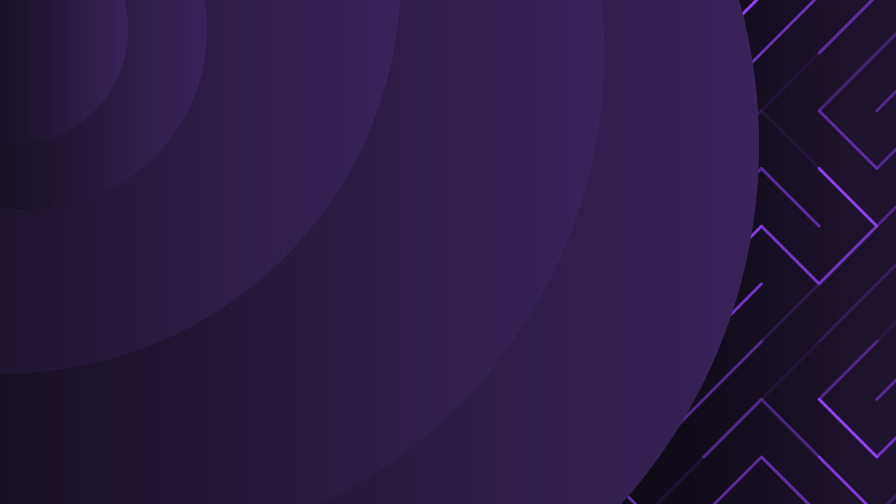
Reproduce this background procedurally as a WebGL 1 fragment shader.

```glsl
precision highp float;

uniform vec2 u_resolution;

#define DARK vec3(0.090, 0.060, 0.140)
#define LIGHT vec3(0.220, 0.140, 0.352)
#define BACK_LEFT vec3(0.062, 0.043, 0.095)
#define BACK_RIGHT vec3(0.125, 0.080, 0.190)
#define NEON vec3(0.570, 0.260, 1.000)
#define CELL 0.1145
#define GRID_ORIGIN vec2(1.2818, -0.0093)
#define LINE_HALF_WIDTH 0.0029
#define TAU 6.28319

float segmentDistance(vec2 p, vec2 a, vec2 b) {
  vec2 ab = b - a;
  return length(p - a - ab * clamp(dot(p - a, ab) / dot(ab, ab), 0.0, 1.0));
}

// 1.0 for cells whose diagonal falls to the right, 0.0 for rising ones
float fallsRight(vec2 cell) {
  float wave = cos(TAU * (cell.x - 2.4) / 4.0) + cos(TAU * (cell.y - 2.6) / 5.0);
  return step(0.5, wave);
}

// Layered waves vary the glow from one cell to the next
float cellStrength(vec2 cell) {
  float diagonal = 0.27 * cos(TAU * (cell.x + cell.y - 5.8) / 4.6);
  float column = 0.13 * cos(TAU * (cell.x - 1.0) / 2.0);
  float row = 0.18 * cos(TAU * cell.y / 3.6);
  return clamp(0.47 + diagonal + column + row, 0.1, 1.0);
}

// Maze of diagonals; neighbours are included so line ends stay round
float mazeLines(vec2 p, float pixel) {
  vec2 grid = (p - GRID_ORIGIN) / CELL;
  vec2 home = floor(grid);
  float glow = 0.0;
  for (int j = -1; j <= 1; j++) {
    for (int i = -1; i <= 1; i++) {
      vec2 cell = home + vec2(float(i), float(j));
      float falling = fallsRight(cell);
      float d = CELL * segmentDistance(grid - cell, vec2(0.0, 1.0 - falling), vec2(1.0, falling));
      float cover = 1.0 - smoothstep(-0.5 * pixel, 0.5 * pixel, d - LINE_HALF_WIDTH);
      glow = max(glow, cover * cellStrength(cell));
    }
  }
  return glow;
}

// Disc shaded from dark at gradientStart to light at its right edge
vec3 addDisc(vec3 base, vec2 p, vec2 center, float radius, float gradientStart, float pixel) {
  float t = clamp((p.x - gradientStart) / (center.x + radius - gradientStart), 0.0, 1.0);
  float d = length(p - center) - radius;
  return mix(mix(DARK, LIGHT, t), base, smoothstep(-0.5 * pixel, 0.5 * pixel, d));
}

void main() {
  // Units of canvas height, measured down from the top left
  float pixel = 1.0 / u_resolution.y;
  vec2 p = vec2(gl_FragCoord.x, u_resolution.y - gl_FragCoord.y) * pixel;

  // Backdrop and maze
  vec3 color = mix(BACK_LEFT, BACK_RIGHT, smoothstep(1.3, 1.85, p.x));
  color = mix(color, NEON, mazeLines(p, pixel));

  // Nested discs, largest first
  color = addDisc(color, p, vec2(0.439, 0.287), 1.067, 0.0, pixel);
  color = addDisc(color, p, vec2(0.204, 0.104), 0.995, 0.0, pixel);
  color = addDisc(color, p, vec2(0.008, -0.046), 0.787, -0.23, pixel);
  color = addDisc(color, p, vec2(0.056, 0.060), 0.355, 0.0, pixel);
  color = addDisc(color, p, vec2(0.0255, 0.058), 0.229, 0.0, pixel);

  gl_FragColor = vec4(color, 1.0);
}
```
